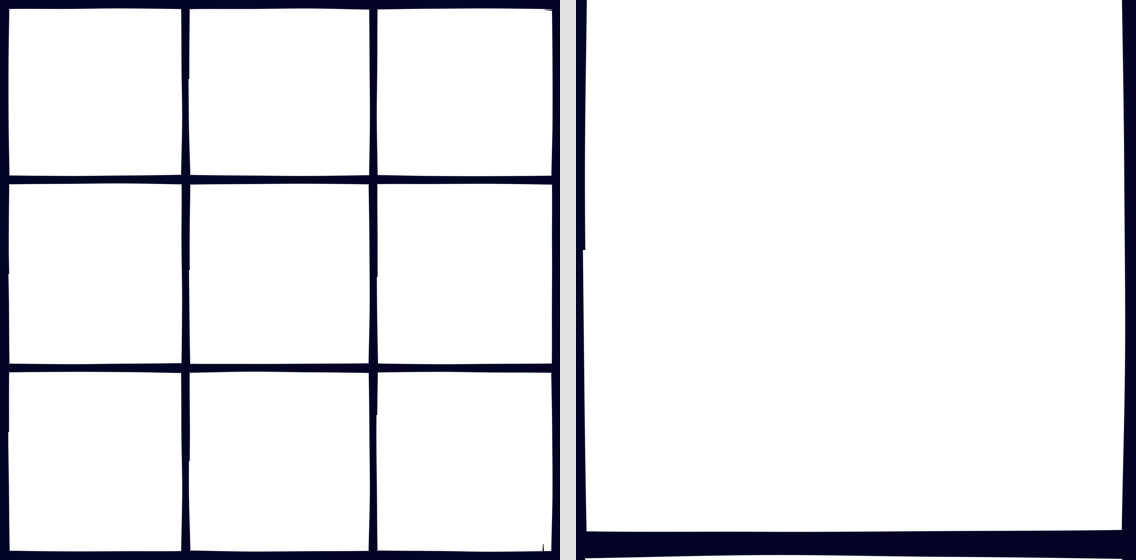
Left, the full canvas; right, a detail of the centre.
Reproduce this pattern procedurally as a Shadertoy shader.

```glsl
// Three by three grid of white panes ruled in dark navy ink, with a heavier frame.
// Each pane is bounded by four edges that bow, waver and sometimes slip like a pen
// stroke; two small tapered burrs mark the right-hand corners.

#define COLUMN_LINES vec4(0.0091, 0.3314, 0.6667, 0.9928)
#define ROW_LINES vec4(0.0082, 0.3427, 0.6788, 0.9918)
#define HALF_WIDTH vec2(0.0071, 0.0075)
#define BOW 0.0013
#define WAVER 0.0016
#define SLIP 0.0014
#define SLIP_CHANCE 0.6
#define SOFTNESS 0.8
#define INK vec3(0.012, 0.015, 0.14)
#define INK_TINT 0.012
#define PAPER vec3(1.0)

float hash(float n) {
    return fract(sin(n * 127.1 + 3.7) * 4375.85);
}

float noise(float x) {
    float i = floor(x);
    float f = fract(x);
    return mix(hash(i), hash(i + 1.0), f * f * (3.0 - 2.0 * f));
}

// Outward offset of a hand-drawn edge at t = 0..1 along its length
float edgeOffset(float t, float seed) {
    float bow = BOW * (4.0 * t * (1.0 - t) - 0.6);
    float waver = WAVER * (noise(t * 3.0 + seed * 19.0) - 0.5);
    return bow + waver;
}

// Slow drift that snaps back where the stroke was resumed
float strokeSlip(float t, float seed) {
    float resume = mix(0.3, 0.8, hash(seed + 41.0));
    float slips = step(hash(seed + 73.0), SLIP_CHANCE);
    return slips * SLIP * (t - step(resume, t));
}

// Index of the pane holding coordinate x between four ruled lines
int paneIndex(float x, vec4 lines) {
    return int(step(lines.y, x) + step(lines.z, x));
}

// Signed distance to the wavering pane around p, negative inside
float paneDistance(vec2 p) {
    int column = paneIndex(p.x, COLUMN_LINES);
    int row = paneIndex(p.y, ROW_LINES);
    vec2 low = vec2(COLUMN_LINES[column], ROW_LINES[row]) + HALF_WIDTH;
    vec2 high = vec2(COLUMN_LINES[column + 1], ROW_LINES[row + 1]) - HALF_WIDTH;
    vec2 t = clamp((p - low) / (high - low), 0.0, 1.0);
    float seed = float(column + 3 * row) * 4.0 + 1.0;

    float left = low.x - p.x - edgeOffset(t.y, seed) - strokeSlip(t.y, seed);
    float right = p.x - high.x - edgeOffset(t.y, seed + 1.0);
    float bottom = low.y - p.y - edgeOffset(t.x, seed + 2.0);
    float top = p.y - high.y - edgeOffset(t.x, seed + 3.0);
    return max(max(left, right), max(bottom, top));
}

// Signed distance to a thin stroke narrowing from root to tip
float burrDistance(vec2 p, vec2 root, vec2 tip, float radius) {
    vec2 axis = tip - root;
    float t = clamp(dot(p - root, axis) / dot(axis, axis), 0.0, 1.0);
    return length(p - root - axis * t) - radius * (1.0 - 0.7 * t);
}

void mainImage(out vec4 fragColor, in vec2 fragCoord) {
    vec2 p = fragCoord / iResolution.xy;
    float blur = SOFTNESS / min(iResolution.x, iResolution.y);

    // Ink covers everything outside the panes, plus the corner burrs
    float paper = paneDistance(p);
    float lowerBurr = burrDistance(p, vec2(0.970, 0.015), vec2(0.970, 0.028), 0.0014);
    float upperBurr = burrDistance(p, vec2(0.985, 0.982), vec2(0.973, 0.9825), 0.0013);
    float inkDistance = min(-paper, min(lowerBurr, upperBurr));
    float coverage = 1.0 - smoothstep(-blur, blur, inkDistance);

    // Faint drift of the ink between violet and blue
    float drift = noise(p.x * 9.0 + 5.0) + noise(p.y * 7.0 + 31.0) - 1.0;
    vec3 ink = INK + INK_TINT * drift * vec3(1.0, -0.7, 0.5);

    fragColor = vec4(mix(PAPER, ink, coverage), 1.0);
}
```
